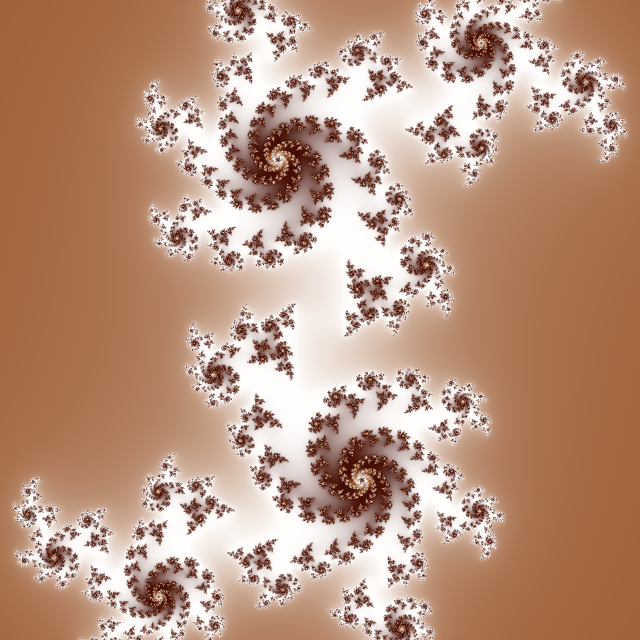
This background is drawn by a three.js fragment shader. Its source:

```glsl
// Quadratic Julia set of scattered five-armed spirals in brown and white.
// Each point is iterated by z^2 + c; the smooth escape time runs through a
// cyclic ramp (brown, white, dark brown), averaged over a small sample grid.

varying vec2 vUv;

const vec2 JULIA_C = vec2(0.365, -0.37);
const float HALF_VIEW = 1.0;          // half width of the visible plane
const int MAX_STEPS = 260;
const float BAILOUT_SQ = 65536.0;

const vec3 BROWN = vec3(0.605, 0.350, 0.187);
const vec3 WHITE = vec3(1.0, 0.995, 0.99);
const vec3 DARK = vec3(0.27, 0.055, 0.015);

// Escape times at which the ramp reaches its stops
const float WHITE_START = 22.0;
const float FADE_START = 24.0;
const float DARK_STOP = 64.0;
const float RAMP_PERIOD = 88.0;

const int GRID = 2;                   // samples per side
const float SAMPLE_SPAN = 1.0 / 512.0; // grid width in canvas units

vec2 complexSquare(vec2 z) {
  return vec2(z.x * z.x - z.y * z.y, 2.0 * z.x * z.y);
}

// Continuous iteration count, free of bands
float escapeTime(vec2 z) {
  for (int i = 0; i < MAX_STEPS; i++) {
    float radiusSq = dot(z, z);
    if (radiusSq > BAILOUT_SQ) {
      return float(i) - log2(0.5 * log(radiusSq));
    }
    z = complexSquare(z) + JULIA_C;
  }
  return float(MAX_STEPS);
}

// Cyclic colour ramp: brown, white, dark, back to brown
vec3 ramp(float time) {
  float t = mod(max(time, 0.0), RAMP_PERIOD);
  vec3 color = mix(BROWN, WHITE, clamp(t / WHITE_START, 0.0, 1.0));
  color = mix(color, DARK, smoothstep(FADE_START, DARK_STOP, t));
  return mix(color, BROWN, smoothstep(DARK_STOP + 8.0, RAMP_PERIOD, t));
}

void main() {
  vec3 sum = vec3(0.0);
  for (int y = 0; y < GRID; y++) {
    for (int x = 0; x < GRID; x++) {
      vec2 cell = (vec2(float(x), float(y)) + 0.5) / float(GRID) - 0.5;
      vec2 point = vUv + cell * SAMPLE_SPAN;
      sum += ramp(escapeTime((point * 2.0 - 1.0) * HALF_VIEW));
    }
  }
  gl_FragColor = vec4(sum / float(GRID * GRID), 1.0);
}
```
